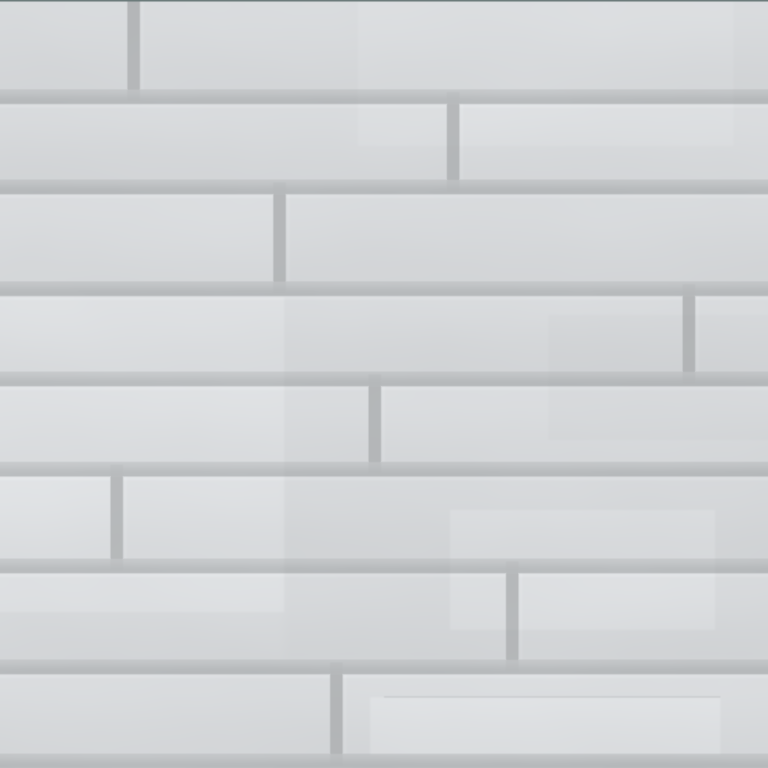
This texture is drawn by a Shadertoy shader. Its source:

```glsl
const float BED[9] = float[9](0.009, 0.1315, 0.263, 0.389, 0.5065, 0.624, 0.7565, 0.874, 1.008);
const float JOINT[8] = float[8](0.438, 0.667, 0.152, 0.488, 0.897, 0.364, 0.590, 0.174);

// Soft-edged rectangle mask
float box(vec2 p, vec2 lo, vec2 hi, float soft) {
    vec2 e = smoothstep(-soft, soft, p - lo) * smoothstep(-soft, soft, hi - p);
    return e.x * e.y;
}

// Slow layered waves for cloudy glaze
float cloud(vec2 p) {
    float sum = 0.0, amp = 0.5;
    for (int i = 0; i < 4; i++) {
        sum += amp * sin(p.x + 1.7 * sin(p.y * 0.8)) * sin(p.y + 1.3 * sin(p.x * 0.6));
        p = mat2(1.5, 0.9, -0.9, 1.5) * p + 2.3;
        amp *= 0.5;
    }
    return sum;
}

// Broad overlapping panes of lighter and darker film
float panes(vec2 p) {
    float s = 0.0025;
    return 0.022 * box(p, vec2(-0.1, 0.203), vec2(0.37, 0.613), s)
         + 0.022 * box(p, vec2(0.586, 0.18), vec2(0.931, 0.336), s)
         + 0.026 * box(p, vec2(0.482, 0.017), vec2(0.938, 0.092), s)
         + 0.012 * box(p, vec2(0.466, 0.81), vec2(0.955, 1.1), s)
         - 0.012 * box(p, vec2(0.714, 0.427), vec2(1.1, 0.59), s)
         - 0.008 * box(p, vec2(0.37, 0.14), vec2(1.1, 0.38), 0.01);
}

void mainImage(out vec4 fragColor, in vec2 fragCoord) {
    vec2 uv = fragCoord / iResolution.xy;
    float soft = max(1.0 / iResolution.y, 0.0016);
    float bedMask = 0.0, jointMask = 0.0, rim = 0.0, tone = 0.84, depth = 0.5;

    for (int i = 0; i < 8; i++) {
        float y = uv.y - BED[i], x = uv.x - JOINT[i];
        float inRow = step(BED[i], uv.y) * step(uv.y, BED[i + 1]);

        // Plank tone: lighter at the top, varied on each side of the joint
        float rise = y / (BED[i + 1] - BED[i]);
        float vary = sin(float(i) * 4.1 + step(0.0, x) * 2.2);
        tone = mix(tone, 0.832 + 0.026 * smoothstep(0.0, 0.9, rise) + 0.005 * vary, inRow);

        // Horizontal bed and the vertical joint above it
        float band = box(uv, vec2(-1.0, BED[i] - 0.0095), vec2(2.0, BED[i] + 0.0095), soft);
        depth = mix(depth, smoothstep(0.009, -0.006, y), band);
        bedMask = max(bedMask, band);
        jointMask = max(jointMask, box(uv, vec2(JOINT[i] - 0.0083, BED[i] - 0.006),
                                           vec2(JOINT[i] + 0.0083, BED[i + 1] + 0.006), soft));

        // Bright bevels under the bed and right of the joint
        rim += exp(-pow((y + 0.0125) / 0.0022, 2.0));
        rim += 0.7 * inRow * exp(-pow((x - 0.0115) / 0.002, 2.0));
    }

    float mottle = cloud(uv * vec2(9.0, 14.0));
    vec3 tile = vec3(tone - 0.006, tone + 0.003, tone + 0.012);
    tile += 0.007 * mottle + 0.016 * rim + panes(uv);

    vec3 grout = mix(vec3(0.765, 0.775, 0.783), vec3(0.715, 0.727, 0.735), depth);
    grout = mix(grout, vec3(0.705, 0.715, 0.722), jointMask * (1.0 - 0.6 * bedMask));
    grout += 0.008 * mottle + 0.6 * panes(uv);

    vec3 color = mix(tile, grout, max(bedMask, jointMask));

    // Fine seam along the lower pane and a dark top edge
    color -= 0.07 * box(uv, vec2(0.5, 0.0915), vec2(0.938, 0.0935), soft);
    color = mix(color, vec3(0.42, 0.48, 0.48), smoothstep(0.9965, 0.9995, uv.y));
    fragColor = vec4(color, 1.0);
}
```
